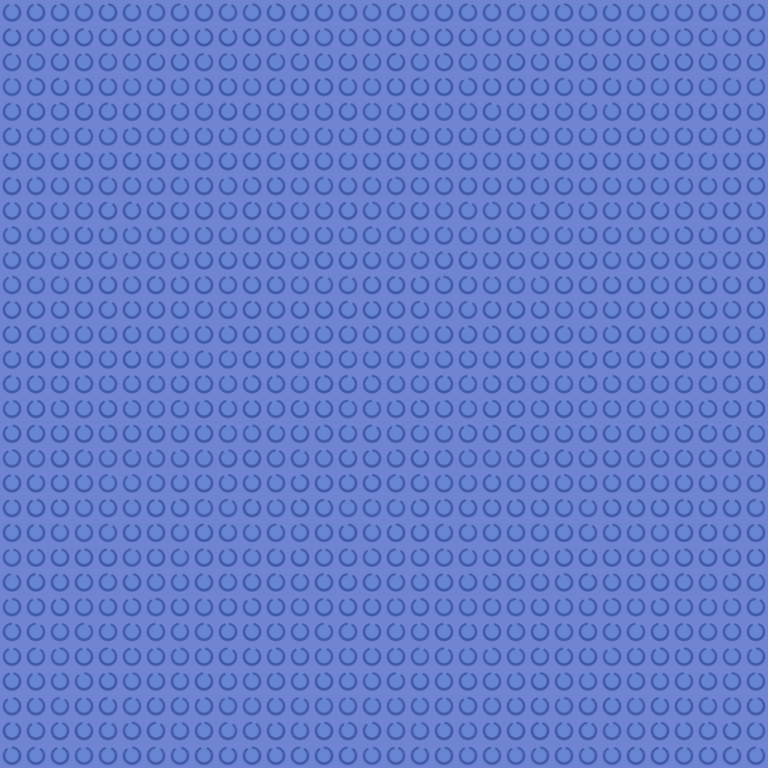
Reproduce this pattern procedurally as a three.js fragment shader.

```glsl
// Rows of small open rings, 32 across and 31 down, pressed into a periwinkle ground.
// Each cell holds the distance to an arc that is open at the top and thicker below;
// a hash of the cell tilts the opening and varies its width and ink a little.
varying vec2 vUv;

float hash(vec2 cell) {
  return fract(sin(dot(cell, vec2(27.17, 61.73))) * 437.58);
}

// Distance to a ring of the given radius, open by halfGap radians each side of the top.
float openRing(vec2 p, float radius, float halfGap) {
  p.x = abs(p.x);
  vec2 tip = radius * vec2(sin(halfGap), cos(halfGap));
  return atan(p.x, p.y) < halfGap ? length(p - tip) : abs(length(p) - radius);
}

void main() {
  vec2 count = vec2(32.0, 31.0);
  vec2 cell = mod(floor(vUv * count), count);
  vec2 p = (fract(vUv * count) - 0.5) / count;

  // Variation between repeats
  float tilt = (hash(cell) - 0.5) * 0.6;
  float halfGap = 0.36 + 0.14 * hash(cell + 7.0);
  float ink = 0.92 + 0.08 * hash(cell + 19.0);
  vec2 q = mat2(cos(tilt), sin(tilt), -sin(tilt), cos(tilt)) * p;

  // Ground, slightly bluer within each ring
  vec3 ground = vec3(0.435, 0.522, 0.822);
  vec3 inside = vec3(0.405, 0.520, 0.828);
  vec3 color = mix(inside, ground, smoothstep(0.007, 0.013, length(p)));

  // Soft stroke, tapering towards the opening
  float halfWidth = mix(0.0018, 0.0014, smoothstep(-0.01, 0.01, q.y));
  float d = openRing(q, 0.0104, halfGap) - halfWidth;
  float stroke = 1.0 - smoothstep(-0.0014, 0.0014, d);
  color = mix(color, vec3(0.245, 0.340, 0.655), stroke * ink);

  gl_FragColor = vec4(color, 1.0);
}
```
